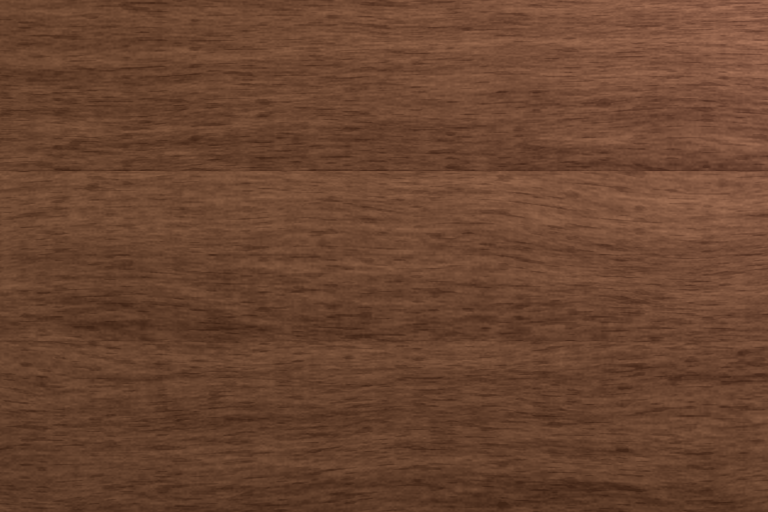
Reproduce this texture procedurally as a Shadertoy shader.

```glsl
const vec3 DARK_BROWN = vec3(0.312, 0.190, 0.122);
const vec3 LIGHT_BROWN = vec3(0.492, 0.334, 0.236);
const vec3 ROSY_SHEEN = vec3(0.022, 0.020, 0.044);
const float BOARDS = 3.0;

float hash(vec2 p) {
    return fract(sin(dot(p, vec2(127.1, 311.7))) * 43758.5453);
}

float noise(vec2 p) {
    vec2 cell = floor(p);
    vec2 f = fract(p);
    f = f * f * (3.0 - 2.0 * f);
    float low = mix(hash(cell), hash(cell + vec2(1.0, 0.0)), f.x);
    float high = mix(hash(cell + vec2(0.0, 1.0)), hash(cell + 1.0), f.x);
    return mix(low, high, f.y);
}

float fbm(vec2 p) {
    float sum = 0.0;
    float weight = 0.5;
    for (int i = 0; i < 5; i++) {
        sum += weight * noise(p);
        p = p * 2.03 + vec2(17.3, 9.1);
        weight *= 0.5;
    }
    return sum / 0.97;
}

// Noise stretched along the board, centred on zero
float streak(vec2 p, vec2 frequency, float seed) {
    return noise(p * frequency + seed * 7.31) - 0.5;
}

// Gentle waves that bend the grain
vec2 bendGrain(vec2 p, float seed) {
    float slow = streak(p, vec2(1.7, 4.0), seed);
    float quick = streak(p, vec2(5.5, 11.0), seed + 3.0);
    return p + vec2(0.0, 0.055 * slow + 0.013 * quick);
}

// Arched growth rings, as thin contours of a smooth stretched field
float growthRings(vec2 p, float seed) {
    float field = noise(p * vec2(2.3, 8.0) + seed * 5.7);
    field += 0.10 * noise(p * vec2(9.0, 30.0) + seed);
    float wave = 0.5 + 0.5 * sin(field * 36.0);
    return wave * wave - 0.375;
}

// Broad bands, long dark veins and thin growth lines
float figure(vec2 p, float seed) {
    float bands = fbm(p * vec2(0.8, 13.0) + seed * 11.3) - 0.5;
    float veins = smoothstep(0.12, 0.42, streak(p, vec2(1.2, 30.0), seed));
    float lines = streak(p, vec2(2.6, 85.0), seed + 5.0);
    return 0.75 * bands - 0.17 * veins + 0.24 * lines + 0.02;
}

// Fine fibres, short dark pores and a dusting of specks
float fibres(vec2 p, float seed) {
    float coarse = streak(p, vec2(14.0, 145.0), seed + 1.0);
    float fine = streak(p, vec2(60.0, 250.0), seed + 2.0);
    float specks = streak(p, vec2(210.0, 290.0), seed + 4.0);
    float pores = smoothstep(0.16, 0.36, streak(p, vec2(30.0, 210.0), seed + 6.0));
    return 0.38 * coarse + 0.46 * fine + 0.26 * specks - 0.33 * pores + 0.05;
}

// Soft dark line at a given height
float seam(float y, float height, float width) {
    return 1.0 - smoothstep(0.0, width, abs(y - height));
}

void mainImage(out vec4 fragColor, in vec2 fragCoord) {
    vec2 uv = fragCoord / iResolution.xy;
    vec2 p = fragCoord / iResolution.y;

    // Each board has its own grain, with arches along its lower part
    float board = floor(uv.y * BOARDS);
    float inBoard = fract(uv.y * BOARDS);
    float seed = board * 3.7 + 2.0;
    float heart = 1.0 - smoothstep(0.12, 0.55, inBoard);
    vec2 grain = bendGrain(p, seed);

    float arches = heart * smoothstep(0.25, 0.60, noise(vec2(p.x * 2.6, seed)));
    float tone = 0.52 + figure(grain, seed) + fibres(grain, seed);
    tone += 0.24 * arches * growthRings(grain, seed) - 0.07 * heart;

    // Joints between boards, with fainter ones inside
    for (float k = 1.0; k < BOARDS; k++) {
        tone -= 0.18 * seam(uv.y, k / BOARDS, 0.003);
    }
    tone -= 0.14 * seam(uv.y, 0.502, 0.003);
    tone -= 0.10 * seam(uv.y, 0.110, 0.003);

    // Light falls from the upper right
    float sheen = uv.x * uv.x * uv.y;
    float light = 0.90 + 0.05 * uv.x + 0.10 * uv.y + 0.22 * sheen;
    vec3 colour = mix(DARK_BROWN, LIGHT_BROWN, clamp(tone, -0.25, 1.3));
    fragColor = vec4(colour * light + ROSY_SHEEN * sheen, 1.0);
}
```
